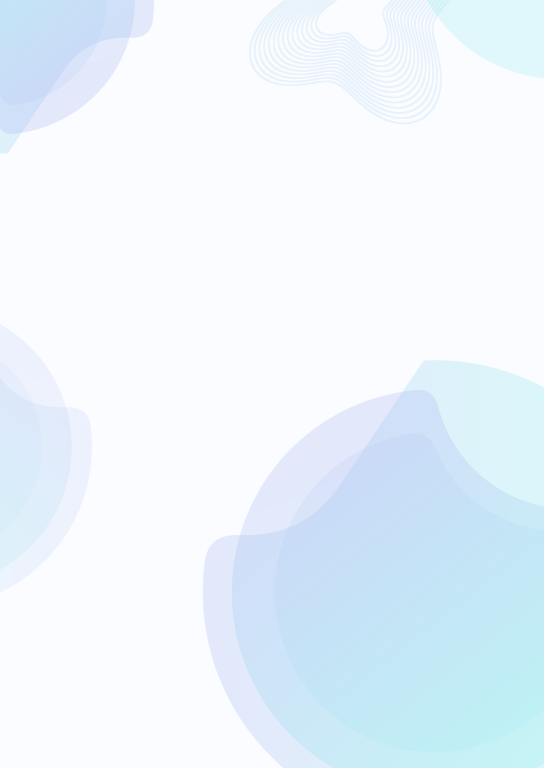
Reproduce this background procedurally as a Shadertoy shader.

```glsl
// Pale backdrop with translucent pastel blob clusters and a wavy line ornament.

const vec3 PAPER = vec3(0.980, 0.987, 1.0);
const vec3 LAVENDER = vec3(0.68, 0.73, 0.95);
const vec3 AQUA = vec3(0.57, 0.93, 0.93);
const vec3 LINE_BLUE = vec3(0.60, 0.80, 0.92);

// Smooth intersection and union with blend width k
float smoothMax(float a, float b, float k) {
    float h = max(k - abs(a - b), 0.0) / k;
    return max(a, b) + h * h * k * 0.25;
}

float smoothMin(float a, float b, float k) {
    return -smoothMax(-a, -b, k);
}

float disc(vec2 p, vec2 center, float radius) {
    return length(p - center) - radius;
}

// Disc with a round bite taken from its rim
float bittenDisc(vec2 p, float radius, vec2 biteCenter, float biteRadius) {
    return smoothMax(disc(p, vec2(0.0), radius), -disc(p, biteCenter, biteRadius), 0.08);
}

// Unit disc whose upper left is cut away along a soft S curve
float lobedDisc(vec2 p) {
    float slant = -0.597 - dot(p, vec2(0.830, -0.558));
    float shelf = p.y - 0.246;
    float kept = smoothMin(slant, shelf, 0.215);
    float rounding = mix(0.11, 0.01, smoothstep(-0.8, -0.3, p.x));
    return smoothMax(disc(p, vec2(0.0), 1.0), kept, rounding);
}

float coverage(float dist, float pixel) {
    return clamp(0.5 - dist / pixel, 0.0, 1.0);
}

// Lavender-to-aqua gradient running between two points
vec3 tint(vec2 p, vec2 from, vec2 to) {
    vec2 axis = to - from;
    return mix(LAVENDER, AQUA, clamp(dot(p - from, axis) / dot(axis, axis), 0.0, 1.0));
}

// Three overlapping translucent blobs; flip mirrors the group
vec3 addCluster(vec3 base, vec2 p, vec2 center, float radius, vec2 flip, float opacity, float pixel) {
    vec2 q = (p - center) * flip / radius;
    float px = pixel / radius;
    vec3 sideTint = tint(q, vec2(-1.0, 0.0), vec2(0.6, 0.0));
    vec3 downTint = tint(q, vec2(-0.23, 0.69), vec2(0.28, -0.72));
    float lobe = lobedDisc(q);
    float outer = bittenDisc(q, 0.875, vec2(0.586, 0.948), 0.59);
    float inner = bittenDisc(q, 0.69, vec2(0.53, 0.836), 0.569);
    base = mix(base, sideTint, 0.30 * opacity * coverage(lobe, px));
    base = mix(base, downTint, 0.30 * opacity * coverage(outer, px));
    return mix(base, downTint, 0.16 * opacity * coverage(inner, px));
}

// Nested contour lines between two wavy polar curves
float wavyLines(vec2 p, float count, float halfWidth, float pixel) {
    float angle = atan(-p.y, p.x);
    float lobes = cos(4.0 * (angle - 1.04));
    float lean = cos(angle - 1.04);
    float innerEdge = 0.045 + 0.013 * lobes + 0.008 * lean;
    float outerEdge = 0.124 + 0.031 * lobes + 0.016 * lean;
    float ring = count * (length(p) - innerEdge) / (outerEdge - innerEdge);
    float slope = max(fwidth(ring), 0.0001);
    float dist = abs(fract(ring + 0.5) - 0.5) / slope * pixel;
    float band = step(-0.5, ring) * step(ring, count + 0.5);
    return band * (1.0 - smoothstep(halfWidth, halfWidth + pixel, dist));
}

void mainImage(out vec4 fragColor, in vec2 fragCoord) {
    float pixel = 1.0 / iResolution.y;
    vec2 p = fragCoord * pixel;
    p.x += 0.5 * (0.707 - iResolution.x * pixel);
    vec3 color = PAPER;

    // Line ornament and plain disc along the top
    float lines = wavyLines(p - vec2(0.462, 0.993), 14.0, 0.0004, pixel);
    color = mix(color, LINE_BLUE, 0.20 * lines);
    color = mix(color, AQUA, 0.25 * coverage(disc(p, vec2(0.729, 1.095), 0.198), pixel));

    // Blob clusters: top left, middle left, bottom right
    color = addCluster(color, p, vec2(0.0, 1.0), 0.200, vec2(-1.0), 1.0, pixel);
    color = addCluster(color, p, vec2(-0.091, 0.418), 0.210, vec2(-1.0, 1.0), 0.55, pixel);
    color = addCluster(color, p, vec2(0.5654, 0.229), 0.302, vec2(1.0), 1.0, pixel);

    fragColor = vec4(color, 1.0);
}
```
